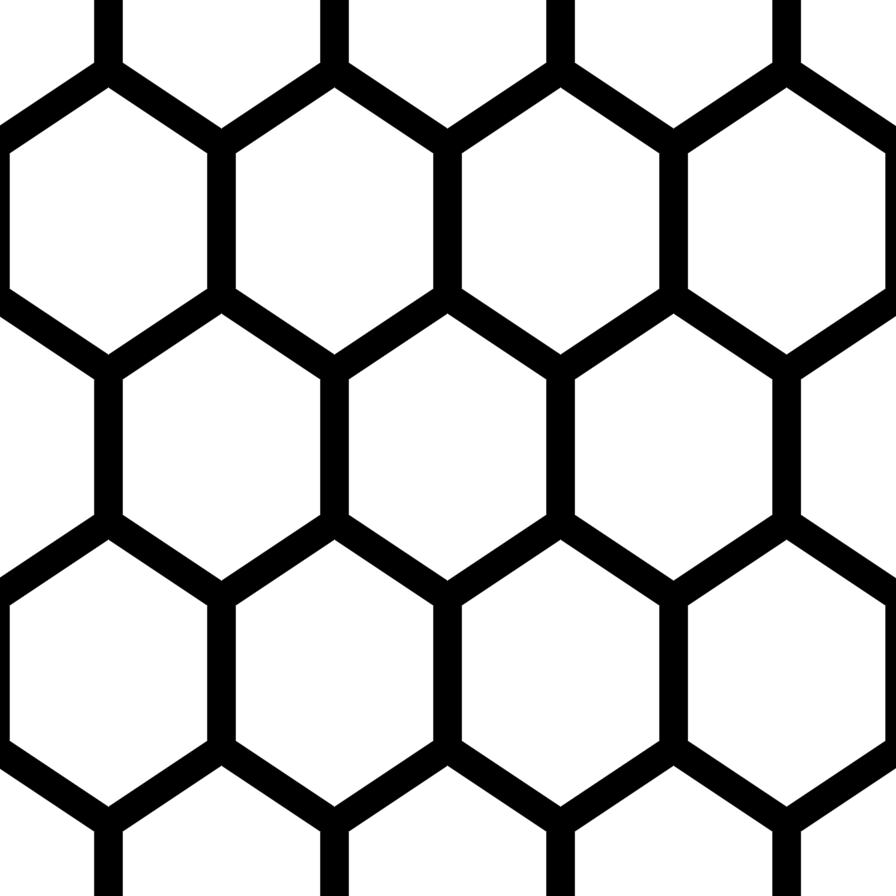
Reproduce this pattern procedurally as a three.js fragment shader.

```glsl
varying vec2 vUv;

const vec2 CENTER = vec2(0.4995, 0.501);
const float PITCH = 0.2523;
const float LINE_WIDTH = 0.032;
const float SOFTNESS = 0.001;
const float SLOPE = 2.0 / 3.0;
const vec3 LINE_COLOR = vec3(0.0);
const vec3 CELL_COLOR = vec3(1.0);

// Offset from the nearest center of a lattice with the given period
vec2 repeatCentered(vec2 p, vec2 period) {
  return mod(p + 0.5 * period, period) - 0.5 * period;
}

// Distance to the border of a unit-wide hexagon, positive inside
float hexagonInset(vec2 p, float slope) {
  vec2 q = abs(p);
  float side = 0.5 - q.x;
  float roof = (slope * (1.0 - q.x) - q.y) / length(vec2(1.0, slope));
  return min(side, roof);
}

// Two interleaved lattices form the staggered rows
float honeycombInset(vec2 p, float slope) {
  vec2 period = vec2(1.0, 2.0);
  float evenRows = hexagonInset(repeatCentered(p, period), slope);
  float oddRows = hexagonInset(repeatCentered(p - 0.5 * period, period), slope);
  return max(evenRows, oddRows);
}

void main() {
  float inset = PITCH * honeycombInset((vUv - CENTER) / PITCH, SLOPE);
  float halfWidth = 0.5 * LINE_WIDTH;
  float cell = smoothstep(halfWidth - SOFTNESS, halfWidth + SOFTNESS, inset);
  gl_FragColor = vec4(mix(LINE_COLOR, CELL_COLOR, cell), 1.0);
}
```
